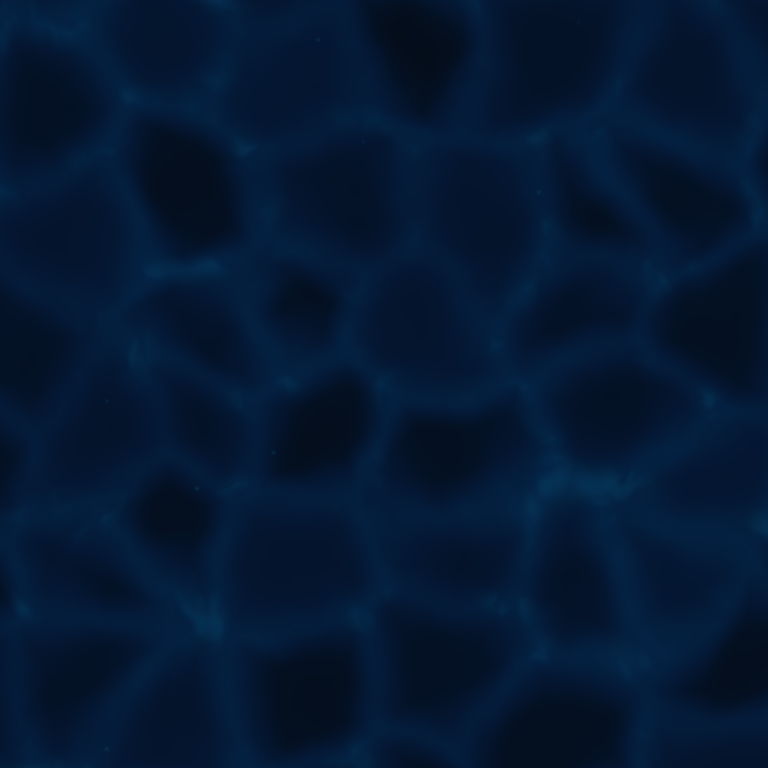
Give the GLSL for this texture, as a three.js fragment shader.

```glsl
varying vec2 vUv;

const float CELL_COUNT = 6.0;
const float JITTER = 0.84;
const float WALL_WIDTH = 0.35;
const float KNOT_WIDTH = 0.24;
const float WARP_AMOUNT = 0.13;
const float WISP_SCALE = 5.0;
const float WISP_STRENGTH = 0.13;
const float SPECK_COUNT = 9.0;
const float SPECK_RADIUS = 0.022;
const float SPECK_SHARE = 0.1;

const vec3 ABYSS = vec3(0.014, 0.048, 0.096);
const vec3 DEEP_BLUE = vec3(0.014, 0.088, 0.194);
const vec3 HAZE_BLUE = vec3(0.016, 0.140, 0.275);
const vec3 TEAL_GLOW = vec3(0.005, 0.050, 0.045);
const vec3 SPECK_GLOW = vec3(0.02, 0.16, 0.17);

vec2 hash2(vec2 p) {
  vec3 q = fract(p.xyx * vec3(0.1031, 0.1030, 0.0973));
  q += dot(q, q.yzx + 33.33);
  return fract((q.xx + q.yz) * q.zy);
}

// Layered, rotated sines, about -1 to 1
float sineField(vec2 p) {
  float sum = 0.0;
  float weight = 0.5;
  for (int i = 0; i < 4; i++) {
    sum += weight * sin(p.x + 1.3 * sin(p.y)) * cos(p.y + 0.9 * sin(p.x));
    p = mat2(1.36, 1.02, -1.02, 1.36) * p + 2.7;
    weight *= 0.6;
  }
  return sum;
}

vec2 warp(vec2 p) {
  return p + WARP_AMOUNT * vec2(sineField(p * 1.7), sineField(p * 1.7 + 9.0))
           + 0.05 * vec2(sin(p.y * 4.1), sin(p.x * 3.7));
}

// Three nearest distances, then the random shade of the nearest cell
vec4 cellular(vec2 p) {
  vec2 home = floor(p);
  vec3 near = vec3(8.0);
  float shade = 0.0;
  for (int y = -2; y <= 2; y++) {
    for (int x = -2; x <= 2; x++) {
      vec2 id = home + vec2(float(x), float(y));
      vec2 seed = id + 0.5 + JITTER * (hash2(id + 17.0) - 0.5);
      float d = length(p - seed);
      if (d < near.x) {
        near = vec3(d, near.xy);
        shade = hash2(id + 71.0).x;
      } else if (d < near.y) {
        near = vec3(near.x, d, near.y);
      } else {
        near.z = min(near.z, d);
      }
    }
  }
  return vec4(near, shade);
}

float bell(float x, float width) {
  return exp(-x * x / (width * width));
}

// Sparse soft points of light
float specks(vec2 uv) {
  vec2 p = uv * SPECK_COUNT;
  vec2 id = floor(p);
  vec2 center = 0.2 + 0.6 * hash2(id + 5.0);
  vec2 chance = hash2(id + 43.0);
  float lit = step(chance.x, SPECK_SHARE) * mix(0.3, 1.0, chance.y);
  return lit * bell(length(fract(p) - center), SPECK_RADIUS);
}

void main() {
  vec2 p = vUv * CELL_COUNT;
  vec4 cell = cellular(warp(p));
  float wall = bell(cell.y - cell.x, WALL_WIDTH);
  float knot = bell(cell.z - cell.x, KNOT_WIDTH);

  // Uneven haze in the walls, dark hollows inside them
  float drift = sineField(p * 0.9 + 4.0);
  float wallLevel = 0.74 + 0.22 * drift;
  float hollowLevel = mix(0.02, 0.46, cell.w) + 0.10 * drift;
  float level = mix(hollowLevel, wallLevel, wall);

  // Fine wisps gather where the walls meet
  float wisp = sineField(p * WISP_SCALE + 2.0 * vec2(drift, -drift));
  level += WISP_STRENGTH * wisp * (0.15 + 0.4 * wall + 0.45 * knot);
  level += 0.12 * knot;
  level = clamp(level, 0.0, 1.15);

  vec3 color = mix(ABYSS, DEEP_BLUE, min(level * 2.0, 1.0));
  color = mix(color, HAZE_BLUE, max(level * 2.0 - 1.0, 0.0));
  color += TEAL_GLOW * knot * smoothstep(0.0, 0.7, wisp + 0.5 * drift);
  color += SPECK_GLOW * specks(vUv) * (0.3 + 0.7 * wall);
  gl_FragColor = vec4(color, 1.0);
}
```
